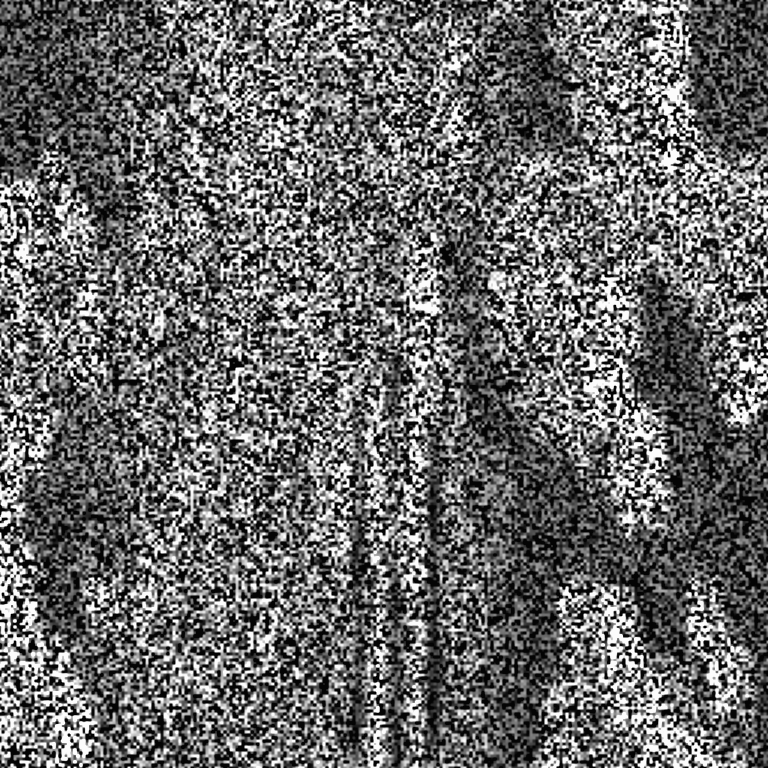
Reproduce this texture procedurally as a WebGL 1 fragment shader.

```glsl
precision highp float;
// Grey speckle: fine clipped grain whose strength follows a hidden tone map.
// The tone map joins upright streaks, ragged dark patches with bright flanks,
// and a bundle of long thin lines rising through the lower middle.

uniform vec2 u_resolution;

float hash(vec2 p) {
    vec3 q = fract(vec3(p.xyx) * vec3(0.1031, 0.1030, 0.0973));
    q += dot(q, q.yzx + 33.33);
    return fract((q.x + q.y) * q.z);
}

float noise(vec2 p) {
    vec2 cell = floor(p);
    vec2 f = fract(p);
    f = f * f * (3.0 - 2.0 * f);
    float low = mix(hash(cell), hash(cell + vec2(1.0, 0.0)), f.x);
    float high = mix(hash(cell + vec2(0.0, 1.0)), hash(cell + vec2(1.0)), f.x);
    return mix(low, high, f.y);
}

float fbm(vec2 p) {
    float sum = 0.0;
    float weight = 0.53;
    for (int i = 0; i < 4; i++) {
        sum += weight * noise(p);
        p = p * 2.03 + 17.3;
        weight *= 0.5;
    }
    return sum;
}

// Tall ragged patches, leaning slightly
float patches(vec2 uv) {
    vec2 p = vec2(uv.x + 0.12 * uv.y, uv.y);
    return fbm(p * vec2(7.5, 3.2) + 41.0);
}

// Long thin lines, alternately dark and bright, each with its own top
float lineBundle(vec2 uv) {
    float sum = 0.0;
    for (int i = 0; i < 5; i++) {
        float k = float(i);
        float x = 0.468 + 0.024 * k + 0.008 * (noise(vec2(uv.y * 5.0, k * 7.0)) - 0.5);
        float top = 0.47 + 0.09 * hash(vec2(k, 5.0));
        float isBright = mod(k, 2.0);
        float width = mix(0.009, 0.006, isBright);
        float strength = mix(-0.23, 0.2, isBright) * (0.4 + noise(vec2(k * 3.0, uv.y * 14.0)));
        float line = exp(-pow((uv.x - x) / width, 2.0));
        sum += strength * line * (1.0 - smoothstep(top - 0.03, top + 0.02, uv.y));
    }
    return sum;
}

float toneMap(vec2 uv) {
    // The middle left is calm, the sides vary strongly
    float activity = mix(0.2, 1.0, smoothstep(0.12, 0.34, abs(uv.x - 0.38)));
    float field = patches(uv);
    float dark = smoothstep(0.54, 0.62, field);
    float flank = smoothstep(0.5, 0.64, patches(uv + vec2(0.055, 0.02)));
    float streaks = noise(uv * vec2(62.0, 6.0)) + noise(uv * vec2(31.0, 9.0) + 60.0) - 1.0;
    float mottling = fbm(uv * vec2(26.0, 18.0) + 9.0) - 0.5;

    float tone = 0.46 + 0.12 * streaks + 0.22 * activity * mottling;
    tone += activity * (0.2 * flank + 0.25 * (0.47 - field));
    tone = mix(tone, 0.2, 0.85 * dark * activity);
    return clamp(tone + lineBundle(uv), 0.13, 0.78);
}

void main() {
    vec2 uv = gl_FragCoord.xy / u_resolution;
    float grain = noise(uv * 256.0 + 3.0);
    float speckle = 0.48 + 1.8 * (grain - 0.5);
    float grey = clamp(2.0 * toneMap(uv) * speckle, 0.015, 0.99);
    gl_FragColor = vec4(vec3(grey), 1.0);
}
```
